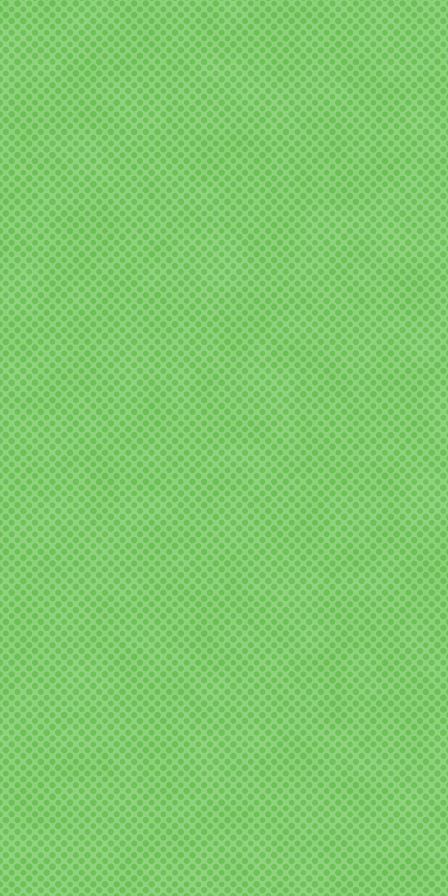
Write a Shadertoy shader that draws this pattern.

```glsl
#define REPEATS_ACROSS 38.4
#define DOT_RADIUS 0.26
#define RADIUS_VARIATION 0.025
#define EDGE_SOFTNESS 0.6
#define MOTTLE_SCALE 0.45
#define MOTTLE_STRENGTH 0.025
#define GROUND_COLOR vec3(0.56, 0.825, 0.49)
#define DOT_COLOR vec3(0.43, 0.755, 0.34)

// Hash without sine, 0 to 1
float hash(vec2 p) {
    vec3 q = fract(vec3(p.xyx) * 0.1031);
    q += dot(q, q.yzx + 33.33);
    return fract((q.x + q.y) * q.z);
}

// Smooth value noise, 0 to 1
float noise(vec2 p) {
    vec2 cell = floor(p);
    vec2 f = fract(p);
    f = f * f * (3.0 - 2.0 * f);
    float bottom = mix(hash(cell), hash(cell + vec2(1.0, 0.0)), f.x);
    float top = mix(hash(cell + vec2(0.0, 1.0)), hash(cell + 1.0), f.x);
    return mix(bottom, top, f.y);
}

// Signed distance to the dot in each unit cell, with slight size changes
float dotGrid(vec2 p, float seed) {
    float variation = (hash(floor(p) + seed) - 0.5) * 2.0 * RADIUS_VARIATION;
    return length(fract(p) - 0.5) - DOT_RADIUS - variation;
}

// Two grids, offset by half a cell, form the staggered rows
float staggeredDots(vec2 p) {
    return min(dotGrid(p, 0.0), dotGrid(p + 0.5, 71.0));
}

void mainImage(out vec4 fragColor, in vec2 fragCoord) {
    // One unit is one repeat; cells stay square
    float cellsPerPixel = REPEATS_ACROSS / iResolution.x;
    vec2 p = fragCoord * cellsPerPixel;

    // Edge smoothing follows the pixel size
    float edge = EDGE_SOFTNESS * cellsPerPixel;
    float coverage = 1.0 - smoothstep(-edge, edge, staggeredDots(p));
    vec3 color = mix(GROUND_COLOR, DOT_COLOR, coverage);

    // Faint uneven tint over dots and ground
    float mottle = noise(p * MOTTLE_SCALE) - 0.5;
    color += mottle * MOTTLE_STRENGTH * vec3(1.0, 0.5, 1.2);

    fragColor = vec4(color, 1.0);
}
```
